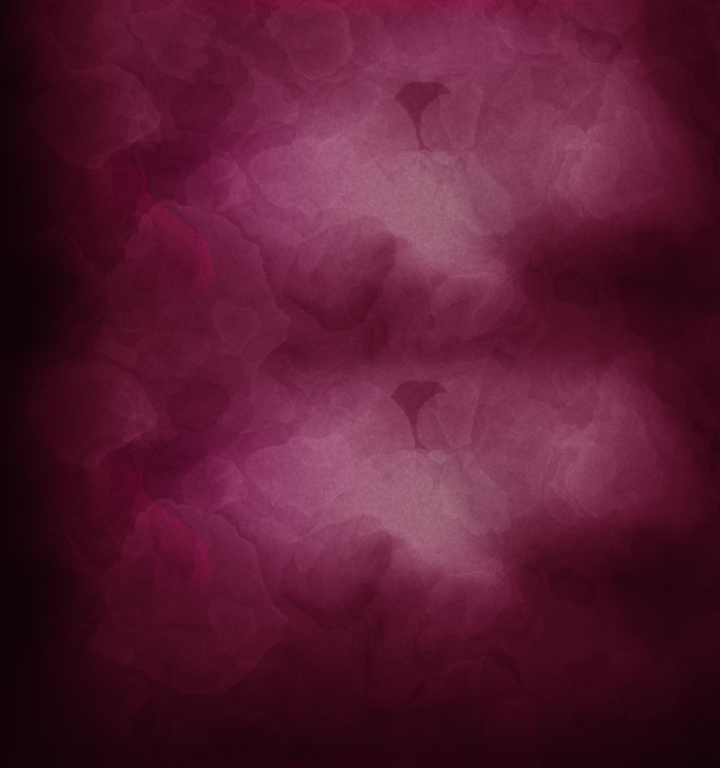
This background is drawn by a Shadertoy shader. Its source:

```glsl
// Two stacked bands of crimson watercolour clouds, fading to near black at the sides.
// A light field of soft pools is broken up by warped noise and crisp overlapping washes,
// then coloured by a ramp; the lower band is a shifted copy of the upper one.
const vec2  BAND_SHIFT  = vec2(0.005, 0.389);
const vec2  BAND_SEAM   = vec2(0.485, 0.555);
const float BASE_LIGHT  = 0.43;
const float CLOUD_DEPTH = 0.32;
const float WASH_DEPTH  = 0.24;
const float RIM_LIGHT   = 0.055;
const float GRAIN       = 0.11;
const vec3  MAGENTA     = vec3(0.02, -0.02, 0.03);
const vec3  ASH         = vec3(-0.02, 0.025, 0.0);
const vec3  CRIMSON     = vec3(0.08, -0.01, 0.025);
const vec3 RAMP[6] = vec3[6](
    vec3(0.065, 0.008, 0.027), vec3(0.22, 0.025, 0.09), vec3(0.34, 0.065, 0.165),
    vec3(0.44, 0.13, 0.25), vec3(0.54, 0.24, 0.365), vec3(0.63, 0.37, 0.47));

// Pools of light or shade: centre, radii; strengths follow.
const int POOLS = 12;
const vec4 POOL[POOLS] = vec4[POOLS](
    vec4(0.50, 0.80, 0.19, 0.12), vec4(0.595, 0.675, 0.08, 0.07),
    vec4(0.54, 0.72, 0.10, 0.10), vec4(0.42, 0.72, 0.10, 0.08),
    vec4(0.80, 0.83, 0.12, 0.10), vec4(0.64, 0.94, 0.13, 0.06),
    vec4(0.84, 0.64, 0.15, 0.08), vec4(0.66, 0.62, 0.06, 0.05),
    vec4(0.24, 0.77, 0.04, 0.04), vec4(0.45, 0.84, 0.08, 0.06),
    vec4(0.10, 0.60, 0.12, 0.12), vec4(0.70, 0.76, 0.08, 0.08));
const float STRENGTH[POOLS] = float[POOLS](
    0.46, 0.32, 0.12, 0.14, 0.33, 0.22, -0.20, 0.16, -0.10, 0.08, -0.13, 0.18);

float hash(vec2 p) {
    vec3 q = fract(p.xyx * 0.1031);
    q += dot(q, q.yzx + 33.33);
    return fract((q.x + q.y) * q.z);
}
float noise(vec2 p) {
    vec2 i = floor(p), f = fract(p);
    f = f * f * (3.0 - 2.0 * f);
    return mix(mix(hash(i), hash(i + vec2(1, 0)), f.x),
               mix(hash(i + vec2(0, 1)), hash(i + vec2(1, 1)), f.x), f.y);
}
float fbm(vec2 p) {
    float sum = 0.0, amp = 0.5;
    for (int i = 0; i < 5; i++, amp *= 0.5) {
        sum += amp * noise(p);
        p = mat2(1.6, 1.2, -1.2, 1.6) * p + 7.3;
    }
    return sum;
}
float glow(vec2 p, vec2 centre, vec2 radii) {
    vec2 d = (p - centre) / radii;
    return exp(-dot(d, d));
}

// Overlapping stains on a jittered grid: x = tone, y = bright rim.
vec2 washes(vec2 p, float soft) {
    vec2 cell = floor(p), sum = vec2(0.0);
    for (int j = -1; j <= 1; j++)
    for (int i = -1; i <= 1; i++) {
        vec2 id = cell + vec2(i, j);
        vec2 centre = id + 0.25 + 0.5 * vec2(hash(id + 11.7), hash(id + 47.3));
        float d = length(p - centre) - mix(0.3, 0.65, hash(id + 83.1));
        sum.x += (hash(id + 5.9) - 0.5) * smoothstep(soft, -soft, d) * exp(min(d, 0.0) * 3.5);
        sum.y += exp(-abs(d) / soft) * hash(id + 29.0);
    }
    return sum;
}

vec3 cloudBand(vec2 uv, float shade) {
    float aspect = iResolution.x / iResolution.y;
    float soft = 0.0008 + 0.8 / iResolution.y;
    vec2 p = vec2(uv.x * aspect, uv.y);
    vec2 warp = vec2(fbm(p * 9.0 + 3.1), fbm(p * 9.0 + 19.4)) - 0.48;
    vec2 ragged = vec2(fbm(p * 38.0 + 5.0), fbm(p * 38.0 + 57.0)) - 0.48;
    vec2 q = uv + warp * 0.07;

    // Broad light
    float light = BASE_LIGHT * smoothstep(-0.03, 0.22, q.x) * (1.0 - 0.5 * smoothstep(0.78, 1.0, q.x));
    for (int i = 0; i < POOLS; i++) light += STRENGTH[i] * glow(q, POOL[i].xy, POOL[i].zw);

    // Clouds and stained edges, with rims that come and go
    vec2 wp = p + warp * 0.11 + ragged * 0.014;
    vec2 stain = washes(wp * 5.5, soft * 5.5) + 0.7 * washes(wp * 11.0 + 31.0, soft * 11.0)
               + 0.5 * washes(wp * 21.0 + 67.0, soft * 21.0);
    float rim = stain.y * smoothstep(0.4, 0.75, noise(p * 13.0 + 41.0));
    float paint = CLOUD_DEPTH * (fbm(p * 6.0 + warp * 2.0) - 0.48) + WASH_DEPTH * stain.x + RIM_LIGHT * rim;
    light += paint * smoothstep(-0.1, 0.5, light);

    // Thin dark sliver between two round washes, and one pale fleck
    vec2 e = p + warp * 0.03 + ragged * 0.01;
    float disc = length(e - vec2(0.475 * aspect, 0.80)) - 0.092;
    float cap = length(e - vec2(0.583 * aspect, 0.848)) - 0.048;
    float bite = length(e - vec2(0.622 * aspect, 0.832)) - 0.043;
    light -= 0.13 * smoothstep(soft, -soft, max(cap, max(-disc, -bite)));
    light += 0.06 * exp(-abs(disc) / soft) * smoothstep(0.48, 0.56, uv.x);
    float fleck = length((e - vec2(0.605 * aspect, 0.794)) / vec2(1.5, 1.0)) - 0.009;
    light += 0.10 * smoothstep(soft, -soft, fleck);

    // Crimson ridge at the left
    float ridge = uv.x + warp.x * 0.06 + ragged.x * 0.03 - 0.205 - 0.095 * smoothstep(0.77, 0.65, uv.y);
    float span = smoothstep(0.60, 0.65, uv.y) * smoothstep(0.82, 0.76, uv.y);
    float red = smoothstep(soft, -soft, ridge) * exp(min(ridge, 0.0) / 0.06) * span;

    // Colour
    light = clamp(light * shade, 0.0, 1.0);
    vec3 colour = RAMP[0];
    for (int i = 1; i < 6; i++) colour = mix(colour, RAMP[i], clamp(light * 5.0 - float(i - 1), 0.0, 1.0));
    vec3 tint = MAGENTA * (glow(q, vec2(0.35, 0.77), vec2(0.13, 0.11)) + 0.6 * glow(q, vec2(0.63, 0.95), vec2(0.14, 0.05)));
    tint += ASH * glow(q, vec2(0.64, 0.74), vec2(0.12, 0.08)) + CRIMSON * red;
    return colour + tint * shade;
}

void mainImage(out vec4 fragColor, in vec2 fragCoord) {
    vec2 uv = fragCoord / iResolution.xy;
    vec3 colour = mix(cloudBand(uv + BAND_SHIFT, smoothstep(-0.10, 0.32, uv.y)), cloudBand(uv, 1.0),
                      smoothstep(BAND_SEAM.x, BAND_SEAM.y, uv.y));
    // Thin crimson glow along the top and bottom edges
    float middle = glow(uv, vec2(0.52, uv.y), vec2(0.3, 1.0));
    colour += CRIMSON * middle * (smoothstep(0.97, 1.0, uv.y) + 0.5 * smoothstep(0.025, 0.0, uv.y));
    // Paper grain
    colour *= 1.0 + GRAIN * (noise(uv * vec2(340.0, 360.0)) - 0.5);
    fragColor = vec4(clamp(colour, 0.0, 1.0), 1.0);
}
```
